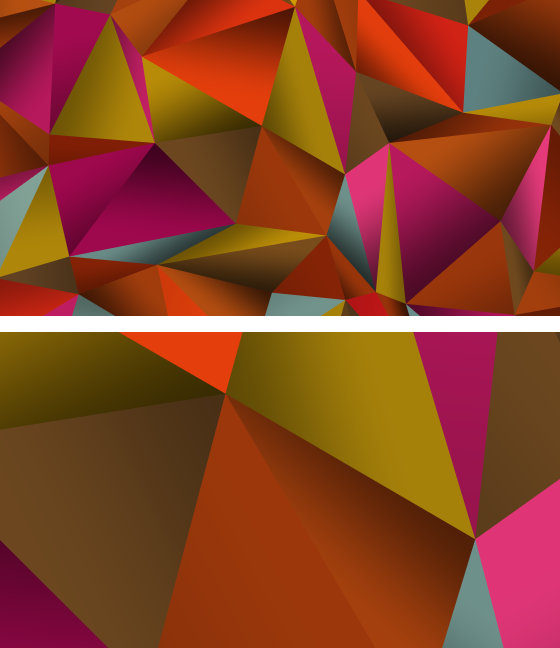
Top, the full canvas; bottom, a detail of the centre.
Write a Shadertoy shader that draws this background.

```glsl
const float CELL = 0.27;         // mesh spacing, in canvas heights
const float JITTER = 0.9;        // vertex wander, in cells
const float TILT = 0.42;         // mesh rotation, in radians
const float SLIVER = 0.25;       // smallest doubled area for a free diagonal
const float SHADE_START = 0.2;   // where a facet begins to darken
const float PAIR_STEP = 0.16;    // palette step between facets of one cell
const vec2 DARKEST = vec2(0.3, 0.92);
const vec2 MESH_OFFSET = vec2(17.3, 9.6);

// Colour families, similar ones adjacent: pink, red, rust, brown, yellow, teal
const int FAMILIES = 6;
const float SHARE_END[6] = float[6](0.14, 0.33, 0.59, 0.78, 0.93, 1.0);
const vec3 TONE_A[6] = vec3[6](
    vec3(0.62, 0.03, 0.30), vec3(0.78, 0.08, 0.10), vec3(0.50, 0.12, 0.02),
    vec3(0.36, 0.25, 0.14), vec3(0.81, 0.60, 0.02), vec3(0.25, 0.40, 0.43));
const vec3 TONE_B[6] = vec3[6](
    vec3(0.93, 0.25, 0.50), vec3(0.90, 0.26, 0.04), vec3(0.72, 0.32, 0.07),
    vec3(0.50, 0.31, 0.10), vec3(0.64, 0.50, 0.04), vec3(0.56, 0.68, 0.62));

float hash(vec2 p) {
    return fract(sin(dot(p, vec2(127.1, 311.7))) * 43758.5453);
}

float cross2(vec2 a, vec2 b) {
    return a.x * b.y - a.y * b.x;
}

// Doubled signed area, positive when counter-clockwise
float area(vec2 a, vec2 b, vec2 c) {
    return cross2(b - a, c - a);
}

vec2 vertex(vec2 id) {
    return id + JITTER * (vec2(hash(id), hash(id + 41.7)) - 0.5);
}

// Spreads the families evenly over the mesh, with some disorder
vec3 facetColor(vec2 id, float side) {
    vec2 seed = id + 73.1 + 0.37 * side;
    float pick = fract(dot(id, vec2(0.7549, 0.5698)) + PAIR_STEP * side
                       + 0.2 * hash(seed));
    int family = 0;
    for (int i = 0; i < FAMILIES - 1; i++) {
        if (pick > SHARE_END[i]) family = i + 1;
    }
    return mix(TONE_A[family], TONE_B[family], hash(seed + 5.3));
}

// Adds one shaded triangle; alpha accumulates its coverage
void addFacet(inout vec4 sum, vec2 p, vec2 a, vec2 b, vec2 c,
              vec2 id, float side, float pixel) {
    vec3 part = vec3(area(b, c, p), area(c, a, p), area(a, b, p));
    vec3 edge = part / vec3(length(c - b), length(a - c), length(b - a));
    float inside = min(edge.x, min(edge.y, edge.z));
    float coverage = clamp(0.5 + inside / pixel, 0.0, 1.0);
    if (coverage <= 0.0) return;

    // Linear ramp between randomly weighted corners
    vec2 seed = id + 19.9 + 0.61 * side;
    vec3 weight = vec3(hash(seed), hash(seed + 3.1), hash(seed + 7.7));
    float low = min(weight.x, min(weight.y, weight.z));
    float high = max(weight.x, max(weight.y, weight.z));
    weight = (weight - low) / max(high - low, 0.001);
    float ramp = dot(part, weight) / max(area(a, b, c), 0.001);

    float darkest = mix(DARKEST.x, DARKEST.y, hash(seed + 11.3));
    float shade = mix(1.0, darkest, smoothstep(SHADE_START, 1.05, ramp));
    sum += coverage * vec4(facetColor(id, side) * shade, 1.0);
}

void mainImage(out vec4 fragColor, in vec2 fragCoord) {
    float pixel = 1.0 / (iResolution.y * CELL);
    float co = cos(TILT), si = sin(TILT);
    vec2 p = mat2(co, si, -si, co) * (fragCoord * pixel) + MESH_OFFSET;

    vec4 sum = vec4(0.0);
    for (int y = -1; y <= 1; y++) {
        for (int x = -1; x <= 1; x++) {
            vec2 id = floor(p) + vec2(x, y);
            vec2 a = vertex(id);
            vec2 b = vertex(id + vec2(1.0, 0.0));
            vec2 c = vertex(id + vec2(1.0, 1.0));
            vec2 d = vertex(id + vec2(0.0, 1.0));

            // Random diagonal, unless one would fold or pinch the quad
            float fitAC = min(area(a, b, c), area(a, c, d));
            float fitBD = min(area(a, b, d), area(b, c, d));
            bool splitAC = min(fitAC, fitBD) < SLIVER ? fitAC > fitBD
                                                      : hash(id + 29.3) < 0.5;
            if (splitAC) {
                addFacet(sum, p, a, b, c, id, 0.0, pixel);
                addFacet(sum, p, a, c, d, id, 1.0, pixel);
            } else {
                addFacet(sum, p, a, b, d, id, 0.0, pixel);
                addFacet(sum, p, b, c, d, id, 1.0, pixel);
            }
        }
    }
    fragColor = vec4(sum.rgb / max(sum.a, 0.0001), 1.0);
}
```
